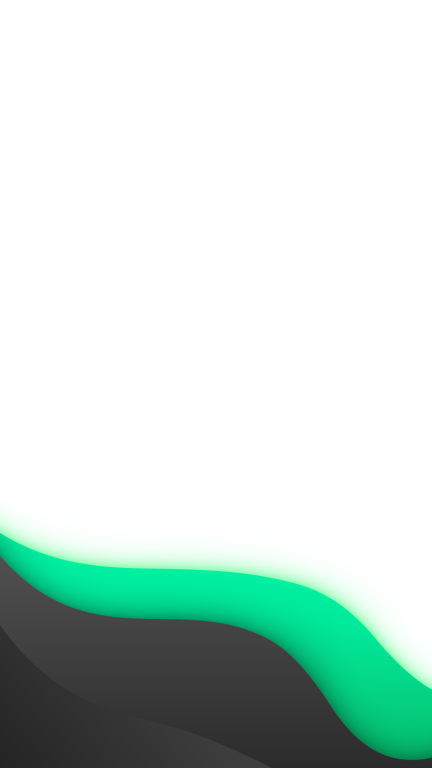
Give the GLSL for this background, as a WebGL 2 fragment shader.

```glsl
#version 300 es
precision highp float;

uniform vec2 u_resolution;
out vec4 fragColor;

// Canvas extent in units of its width
const vec2 CANVAS = vec2(1.0, 16.0 / 9.0);

// Wave anchors: position x, height y, slope
const int ANCHORS = 6;
const vec3 RIBBON[ANCHORS] = vec3[ANCHORS](
    vec3(0.0, 0.544, -0.62), vec3(0.324, 0.462, -0.02), vec3(0.694, 0.424, -0.29),
    vec3(0.868, 0.301, -1.2), vec3(1.0, 0.181, -0.58), vec3(1.02, 0.169, -0.58));
const vec3 HILL[ANCHORS] = vec3[ANCHORS](
    vec3(0.0, 0.491, -1.15), vec3(0.347, 0.345, -0.02), vec3(0.625, 0.296, -0.55),
    vec3(0.764, 0.146, -1.55), vec3(0.954, 0.0185, 0.0), vec3(1.02, 0.03, 0.35));
const vec3 FOLD[ANCHORS] = vec3[ANCHORS](
    vec3(0.0, 0.331, -1.4), vec3(0.2315, 0.1435, -0.4), vec3(0.417, 0.09, -0.31),
    vec3(0.694, -0.032, -0.5), vec3(0.8, -0.1, -0.5), vec3(1.02, -0.2, -0.5));

const vec3 PAPER = vec3(1.0);
const vec3 GLOW = vec3(0.55, 0.98, 0.69);
const vec3 GREEN_HIGH = vec3(0.0, 0.945, 0.635);
const vec3 GREEN_LOW = vec3(0.02, 0.78, 0.46);
const vec3 GRAY_HIGH = vec3(0.305);
const vec3 GRAY_LOW = vec3(0.17);
const vec3 FOLD_DARK = vec3(0.14);
const vec3 FOLD_LIGHT = vec3(0.245);

const float GLOW_REACH = 0.02;
const float SHADOW_REACH = 0.03;
const float SHADOW_STRENGTH = 0.34;
const float SLOPE_STEP = 0.01;

// Cubic Hermite curve through the anchors
float waveHeight(vec3 anchors[ANCHORS], float x) {
    int i = 0;
    while (i < ANCHORS - 2 && x > anchors[i + 1].x) i++;
    vec3 a = anchors[i];
    vec3 b = anchors[i + 1];
    float span = b.x - a.x;
    float t = (x - a.x) / span;
    float s = 1.0 - t;
    return s * s * ((1.0 + 2.0 * t) * a.y + t * span * a.z)
         + t * t * ((3.0 - 2.0 * t) * b.y - s * span * b.z);
}

// Approximate signed distance, positive above the wave
float waveDistance(vec3 anchors[ANCHORS], vec2 p) {
    float rise = waveHeight(anchors, p.x + SLOPE_STEP)
               - waveHeight(anchors, p.x - SLOPE_STEP);
    float slope = rise / (2.0 * SLOPE_STEP);
    return (p.y - waveHeight(anchors, p.x)) / sqrt(1.0 + slope * slope);
}

float below(float d, float softness) {
    return 1.0 - smoothstep(-softness, softness, d);
}

void main() {
    vec2 p = gl_FragCoord.xy / u_resolution * CANVAS;
    float softness = 0.75 * CANVAS.y / u_resolution.y;
    float ribbon = waveDistance(RIBBON, p);
    float hill = waveDistance(HILL, p);
    float fold = waveDistance(FOLD, p);

    // Paper with a glow above the ribbon
    vec3 color = mix(PAPER, GLOW, exp(-max(ribbon, 0.0) / GLOW_REACH));

    // Green ribbon shaded by the hill in front
    vec3 green = mix(GREEN_LOW, GREEN_HIGH, smoothstep(0.0, 0.46, p.y));
    green *= 1.0 - SHADOW_STRENGTH * exp(-max(hill, 0.0) / SHADOW_REACH);
    color = mix(color, green, below(ribbon, softness));

    // Gray hill
    vec3 gray = mix(GRAY_LOW, GRAY_HIGH, clamp(p.y / 0.46, 0.0, 1.0));
    color = mix(color, gray, below(hill, softness));

    // Fold in the lower left corner, lighter to the right and upward
    float light = clamp(1.7 * p.x + 1.5 * p.y, 0.0, 1.0);
    color = mix(color, mix(FOLD_DARK, FOLD_LIGHT, light), below(fold, softness));

    fragColor = vec4(color, 1.0);
}
```
